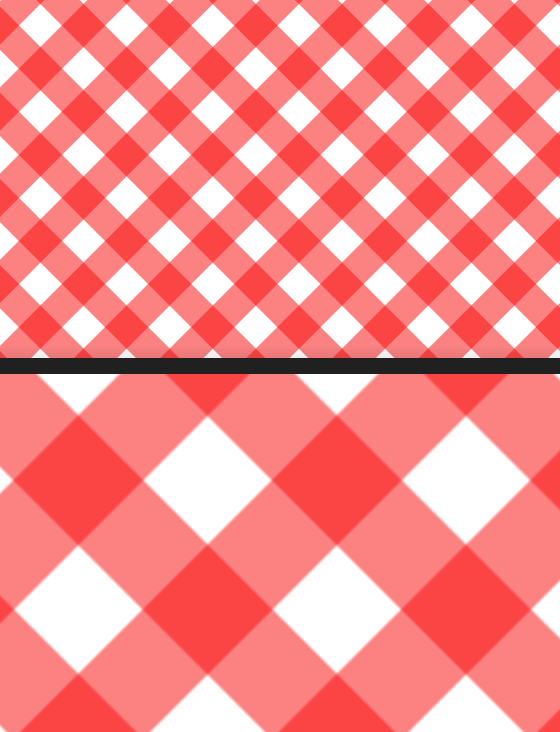
Top: the whole. Bottom: its middle third, enlarged.
This pattern is drawn by a WebGL 1 fragment shader. Its source:

```glsl
precision highp float;
// Diagonal red and white gingham: two sets of translucent stripes crossing at 45 degrees.

uniform vec2 u_resolution;

// Lengths are in canvas heights.
const float PERIOD = 0.2407;                    // repeat across and down
const float STRIPE_SHARE = 0.503;               // part of each period that is dyed
const vec2 WHITE_CENTER = vec2(0.7147, 0.5677); // middle of one undyed diamond
const float EDGE_SOFTNESS = 0.003;
const vec3 CLOTH = vec3(1.0);
const vec3 DYE = vec3(0.98, 0.04, 0.04);
const float DYE_OPACITY = 0.51;
const float SHADE_HEIGHT = 0.045;               // faint shadow along the lower edge
const float SHADE_STRENGTH = 0.07;

// Soft coverage of the stripes running across one diagonal coordinate.
float stripe(float t, float softness) {
  float fromGap = abs(fract(t / PERIOD + 0.5) - 0.5) * PERIOD;
  float gapHalfWidth = 0.5 * (1.0 - STRIPE_SHARE) * PERIOD;
  return smoothstep(-softness, softness, fromGap - gapHalfWidth);
}

void main() {
  vec2 uv = gl_FragCoord.xy / u_resolution.y;
  vec2 p = uv - WHITE_CENTER;
  float softness = max(EDGE_SOFTNESS, 1.0 / u_resolution.y);

  // Lay one translucent stripe set over the other.
  vec3 color = mix(CLOTH, DYE, DYE_OPACITY * stripe(p.x + p.y, softness));
  color = mix(color, DYE, DYE_OPACITY * stripe(p.x - p.y, softness));

  // Darken gently towards the lower edge.
  float shade = 1.0 - smoothstep(0.0, SHADE_HEIGHT, uv.y);
  color *= 1.0 - SHADE_STRENGTH * shade;

  gl_FragColor = vec4(color, 1.0);
}
```
